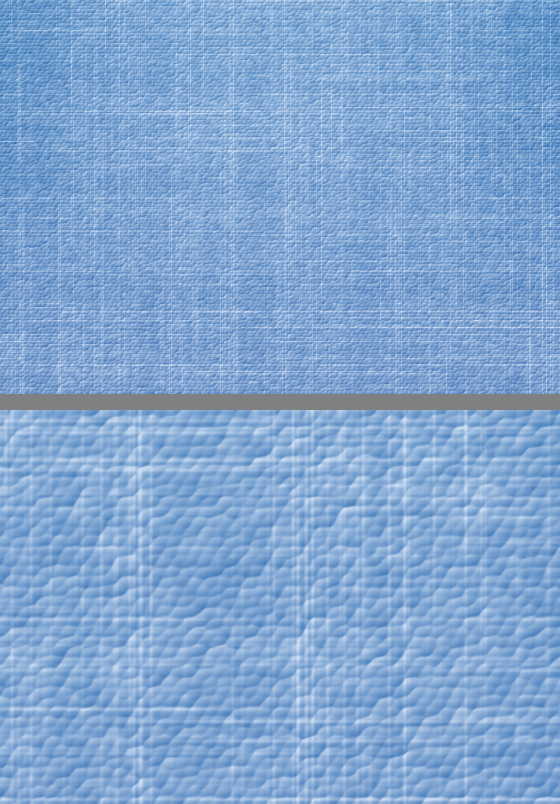
Top: the whole. Bottom: its middle third, enlarged.
Reproduce this texture procedurally as a Shadertoy shader.

```glsl
// Pale blue denim: rows of slanted grains under faded slub threads both ways.

const vec3  DEEP_BLUE     = vec3(0.36, 0.55, 0.76);
const vec3  PALE_BLUE     = vec3(0.68, 0.78, 0.90);
const vec3  TOP_TINT      = vec3(-0.015, 0.006, 0.008);
const vec3  BOTTOM_TINT   = vec3(0.014, -0.006, 0.002);
const vec2  GRAIN_DENSITY = vec2(84.0, 118.0); // grains per canvas height
const float GRAIN_SLANT   = 0.42;
const float ROW_SHIFT     = 0.38;
const float GRAIN_JITTER  = 0.42;
const float GRAIN_RELIEF  = 0.95;
const float THREAD_WIDTH  = 0.0025;            // half width, canvas heights
const float THREAD_GAIN   = 0.95;
const float BASE_TONE     = 0.26;
const float TAU           = 6.2831853;

float hash(vec2 p) {
    p = fract(p * vec2(0.1031, 0.1137));
    p += dot(p, p.yx + 33.33);
    return fract((p.x + p.y) * p.x * 97.3);
}

// Soft cellular noise in level rows: each grain is lit above, shaded below.
float twill(vec2 p) {
    vec2 q = p * GRAIN_DENSITY;
    float shade = 0.0, total = 0.0;
    for (int j = -1; j <= 1; j++) {
        float row = floor(q.y) + float(j);
        float x = q.x - ROW_SHIFT * row;
        for (int i = -1; i <= 1; i++) {
            vec2 id = vec2(floor(x) + float(i), row);
            vec2 jitter = vec2(hash(id), hash(id + 71.0)) - 0.5;
            vec2 d = vec2(x, q.y) - id - 0.5 - GRAIN_JITTER * jitter;
            d.y -= GRAIN_SLANT * d.x;
            float weight = exp(-8.0 * dot(d, d));
            float tint = 0.4 * (hash(id + 153.0) - 0.5);
            shade += weight * (dot(d, vec2(-0.15, 0.95)) + tint);
            total += weight;
        }
    }
    return shade / max(total, 0.001);
}

// Fine lines of random strength, fading in and out along their length.
float threads(float across, float along, float seed) {
    float sum = 0.0;
    float density = 44.0;
    for (int k = 0; k < 3; k++) {
        float x = across * density;
        float id = floor(x);
        float row = seed + float(k) * 17.0;
        float place = hash(vec2(id, row));
        float power = hash(vec2(id, row + 5.0));
        float phase = TAU * hash(vec2(id, row + 9.0));
        float room = max(0.0, 1.0 - 2.0 * THREAD_WIDTH * density);
        float dist = abs(x - id - 0.5 - (place - 0.5) * room) / density;
        float line = 1.0 - smoothstep(0.0, THREAD_WIDTH, dist);
        float wave = sin(along * (2.0 + 4.0 * place) + phase)
                   + 0.5 * sin(along * (9.0 + 8.0 * power) + phase * 3.0);
        sum += line * power * power * smoothstep(-1.1, 1.5, wave);
        density *= 2.05;
    }
    // Broad waves gather the threads into loose bands.
    float band = sin(across * 21.0 + seed + 0.6 * sin(along * 4.0))
               + sin(across * 47.0 + seed * 2.0 + sin(along * 3.0 + seed));
    return sum * (0.85 + 0.25 * band) + 0.025 * band;
}

// Light pool at the upper middle, deeper blue toward the upper sides.
float washTone(vec2 uv) {
    float side = 2.0 * abs(uv.x - 0.49);
    float upper = smoothstep(0.05, 0.75, uv.y);
    return mix(0.02, 0.17 - 0.40 * side * side, upper);
}

void mainImage(out vec4 fragColor, in vec2 fragCoord) {
    vec2 uv = fragCoord / iResolution.xy;
    vec2 p = fragCoord / iResolution.y;

    float grain = twill(p);
    float weave = threads(p.x, p.y, 3.0) + threads(p.y, p.x, 131.0);
    weave = 1.0 - exp(-weave); // crossings do not burn out

    float tone = BASE_TONE + washTone(uv) + GRAIN_RELIEF * grain
               + THREAD_GAIN * weave * (0.95 + 0.4 * grain);
    tone = clamp(tone, -0.35, 1.35);

    vec3 color = mix(DEEP_BLUE, PALE_BLUE, tone);
    color += mix(BOTTOM_TINT, TOP_TINT, uv.y) * (1.0 - 0.5 * tone);
    fragColor = vec4(clamp(color, 0.0, 1.0), 1.0);
}
```
